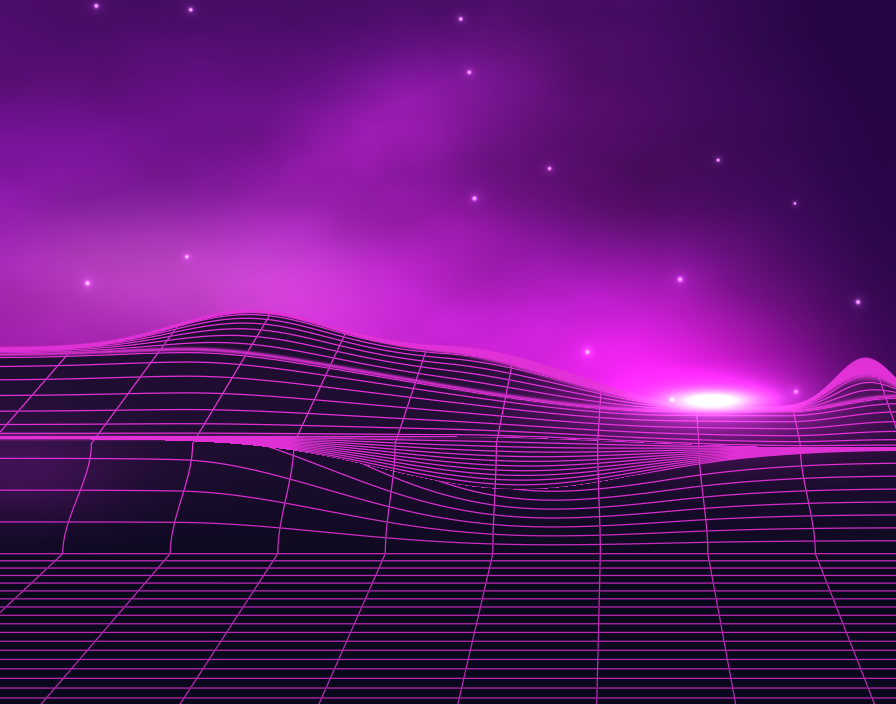
Reproduce this background procedurally as a WebGL 2 fragment shader.

```glsl
#version 300 es
precision highp float;
// Neon wireframe hills under a violet nebula, with a white glow on the horizon.
uniform vec2 u_resolution;
out vec4 fragColor;

const vec3 NEON = vec3(0.88, 0.19, 0.84);
const vec3 NIGHT = vec3(0.035, 0.03, 0.11);
const vec3 DUSK = vec3(0.12, 0.055, 0.19);
const vec2 SUN = vec2(0.795, 0.431);
const float BASE = 0.2135;

float hash(vec2 p) {
    p = fract(p * vec2(123.34, 456.21));
    p += dot(p, p + 45.32);
    return fract(p.x * p.y);
}

float noise(vec2 p) {
    vec2 i = floor(p), f = fract(p);
    f = f * f * (3.0 - 2.0 * f);
    return mix(mix(hash(i), hash(i + vec2(1, 0)), f.x),
               mix(hash(i + vec2(0, 1)), hash(i + vec2(1, 1)), f.x), f.y);
}

float fbm(vec2 p) {
    float sum = 0.0, amp = 0.5;
    for (int i = 0; i < 4; i++) {
        sum += amp * noise(p);
        p = p * 2.03 + 7.1;
        amp *= 0.5;
    }
    return sum;
}

float bump(float x, float center, float width) {
    float d = (x - center) / width;
    return exp(-d * d);
}

float blob(vec2 p, vec2 center, vec2 size) {
    vec2 d = (p - center) / size;
    return exp(-dot(d, d));
}

// Ridge heights, from the far hills to the near ones
float farRidge(float x) {
    return 0.507 - 0.085 * smoothstep(0.5, 0.8, x)
        + 0.053 * bump(x, 0.28, 0.12) + 0.07 * bump(x, 0.966, 0.047);
}
float midRidge(float x) {
    return 0.496 - 0.079 * smoothstep(0.2, 0.75, x)
        + 0.008 * bump(x, 0.22, 0.13) + 0.02 * smoothstep(0.88, 1.0, x);
}
float valley(float x) { return 0.380 - 0.015 * smoothstep(0.5, 0.9, x); }
float nearRidge(float x) { return valley(x) - 0.004 - 0.07 * bump(x, 0.57, 0.2); }

// Coverage of thin lines at whole values of a field
float gridLine(float field, float halfWidth) {
    float slope = max(length(vec2(dFdx(field), dFdy(field))), 1e-5);
    float d = abs(fract(field - 0.5) - 0.5) / slope;
    float sharp = clamp(halfWidth + 0.5 - d, 0.0, 1.0);
    return mix(sharp, min(1.0, 2.0 * halfWidth * slope), smoothstep(0.4, 0.9, slope));
}

// Column number of the lines running toward the horizon
float columns(vec2 p) {
    float ground = clamp(p.y / BASE, 0.0, 1.0);
    float hill = smoothstep(BASE, 0.37, p.y);
    float back = clamp((p.y - 0.37) / 0.18, 0.0, 1.0);
    float start = 0.046 + 0.144 * ground + 0.025 * hill + 0.085 * back;
    float gap = 0.155 - 0.035 * ground - 0.007 * hill - 0.019 * back;
    return (p.x - start) / gap;
}

vec3 sky(vec2 p) {
    vec3 c = mix(vec3(0.70, 0.12, 0.74), vec3(0.45, 0.07, 0.56), smoothstep(0.47, 0.75, p.y));
    c = mix(c, vec3(0.27, 0.045, 0.38), smoothstep(0.72, 1.0, p.y));
    float cloud = fbm(p * vec2(4.5, 5.5) + 2.0);
    c *= 0.78 + 0.46 * cloud;
    float streak = bump(p.y - 0.55 * p.x, 0.56, 0.1) * bump(p.x, 0.44, 0.17);
    c += vec3(0.22, 0.05, 0.2) * streak * (0.4 + cloud);
    c += vec3(0.17, 0.15, 0.13) * blob(p, vec2(0.14, 0.62), vec2(0.16, 0.09));
    c += vec3(0.15, 0.11, 0.12) * blob(p, vec2(0.32, 0.59), vec2(0.12, 0.1));
    c += vec3(0.12, 0.02, 0.1) * blob(p, vec2(0.5, 0.67), vec2(0.1, 0.08));
    c *= 1.0 - 0.3 * blob(p, vec2(0.76, 0.76), vec2(0.17, 0.1));
    float shade = smoothstep(0.68, 1.0, p.x + 0.12 * (p.y - 0.7));
    c = mix(c, vec3(0.13, 0.02, 0.25), 0.9 * shade);
    return c + vec3(0.32, 0.01, 0.26) * blob(p, SUN, vec2(0.17, 0.13));
}

// One jittered star in most cells
float stars(vec2 p) {
    vec2 g = p * vec2(7.0, 7.5), id = floor(g);
    vec2 spot = 0.2 + 0.6 * vec2(hash(id + 3.1), hash(id + 8.7));
    vec2 d = (g - id - spot) * vec2(u_resolution.x / u_resolution.y / 7.0, 1.0 / 7.5);
    float r = length(d) / (0.7 + 0.6 * hash(id + 5.3));
    return step(0.25, hash(id + 1.9)) * (exp(-r * r * 2e5) + 0.35 * exp(-r * 250.0));
}

void main() {
    vec2 p = gl_FragCoord.xy / u_resolution;
    float px = 1.0 / u_resolution.y, w = 0.0009 * u_resolution.y;
    float far = farRidge(p.x), mid = midRidge(p.x), low = valley(p.x), near = nearRidge(p.x);
    // Row numbers inside each band of terrain
    float farT = clamp((p.y - mid) / max(far - mid, 0.004), 0.0, 1.0);
    float midT = clamp((p.y - low) / (mid - low), 0.001, 0.999);
    float farRows = gridLine(9.0 * (1.0 - sqrt(1.0 - 0.999 * farT)), w);
    float midRows = gridLine(8.0 * acos(1.0 - 2.0 * midT) / 3.14159, w);
    float dipRows = gridLine(11.0 * (p.y - near) / (low - near), w);
    float nearCount = mix(3.6, 8.0, smoothstep(0.2, 0.75, p.x));
    float nearRows = gridLine(nearCount * (p.y - BASE) / (near - BASE), w);
    float groundRows = gridLine(40.0 * (sqrt(1.0 + 5.03 * max(BASE - p.y, 0.0)) - 1.0), w);
    // Choose the visible band, then add the bright crests
    float rows = mix(farRows, midRows, step(p.y, mid));
    rows = mix(rows, dipRows, step(p.y, low));
    rows = mix(rows, nearRows, step(p.y, near));
    rows = mix(rows, groundRows, step(p.y, BASE));
    float crest = 0.005 + 0.012 * bump(p.x, 0.6, 0.12) + 0.025 * bump(p.x, 0.966, 0.035);
    float edge = 1.0 - smoothstep(crest * 0.7, crest * 1.3, far - p.y);
    edge = max(edge, 0.9 * bump(p.y, mid, 0.003));
    edge = max(edge, 0.8 * bump(p.y, low - 0.002, 0.003) * (1.0 - smoothstep(0.3, 0.6, p.x)));
    float wire = max(max(rows, gridLine(columns(p), w)), edge);
    vec3 land = mix(NIGHT, DUSK, smoothstep(0.12, 0.42, p.y));
    land += vec3(0.15, 0.02, 0.16) * blob(p, vec2(0.02, 0.33), vec2(0.12, 0.07));
    land += vec3(0.5, 0.04, 0.46) * blob(p, SUN, vec2(0.17, 0.07));
    land = mix(land, NEON * mix(0.82, 1.0, smoothstep(0.1, 0.4, p.y)), wire);
    vec3 color = sky(p) + vec3(0.85, 0.55, 0.9) * stars(p);
    color = mix(color, land, smoothstep(-px, px, far - p.y));
    // Horizon glow
    color += vec3(0.35, 0.22, 0.35) * blob(p, SUN, vec2(0.085, 0.032));
    color += vec3(0.9) * blob(p, SUN, vec2(0.047, 0.014));
    fragColor = vec4(clamp(color, 0.0, 1.0), 1.0);
}
```
